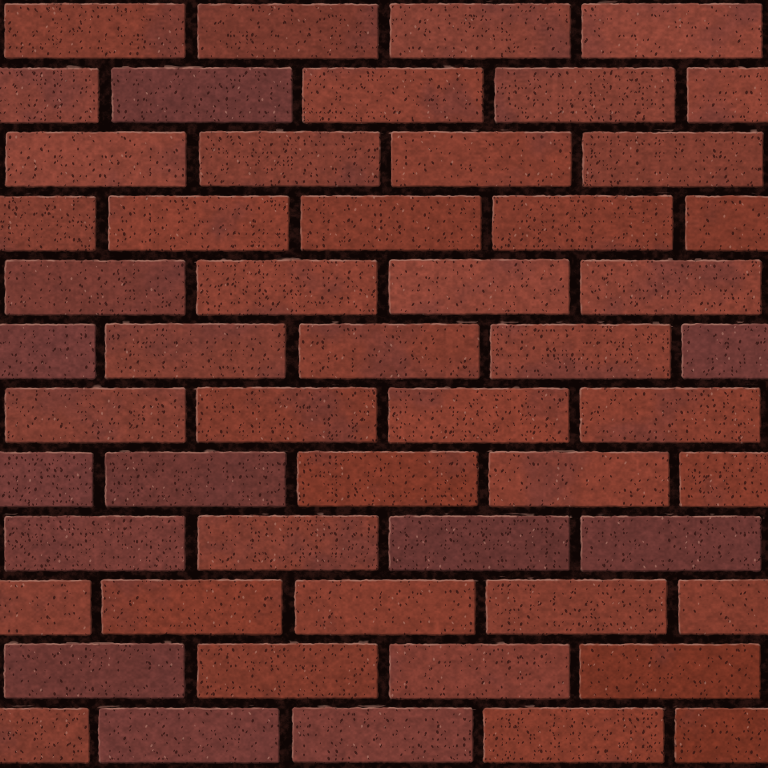
Give the GLSL for this texture, as a Shadertoy shader.

```glsl
// Running-bond brick wall: 4 bricks across and 12 courses down, in dark recessed mortar.
// Each brick is a rounded-box distance with a noisy edge, its own fired tone,
// pits, pale grit and a chipped light rim on the top and left.

const vec2 GRID = vec2(4.0, 12.0);
const vec2 HALF_BRICK = vec2(0.1180, 0.0362);

const vec3 TERRACOTTA = vec3(0.54, 0.275, 0.225);
const vec3 ORANGE = vec3(0.48, 0.205, 0.14);
const vec3 PLUM = vec3(0.405, 0.215, 0.20);
const vec3 RIM = vec3(0.66, 0.46, 0.40);
const vec3 PIT = vec3(0.17, 0.07, 0.06);
const vec3 MORTAR_DARK = vec3(0.055, 0.02, 0.015);
const vec3 MORTAR_LIGHT = vec3(0.16, 0.075, 0.06);

float hash(vec2 p) {
    return fract(sin(dot(p, vec2(127.1, 311.7))) * 43758.5453);
}

vec2 hash2(vec2 p) {
    return vec2(hash(p), hash(p + 37.3));
}

float noise(vec2 p) {
    vec2 i = floor(p), f = fract(p);
    f = f * f * (3.0 - 2.0 * f);
    return mix(mix(hash(i), hash(i + vec2(1, 0)), f.x),
               mix(hash(i + vec2(0, 1)), hash(i + vec2(1, 1)), f.x), f.y);
}

float fbm(vec2 p) {
    float sum = 0.0, weight = 0.5;
    for (int i = 0; i < 4; i++) {
        sum += weight * noise(p);
        p = p * 2.03 + 17.0;
        weight *= 0.5;
    }
    return sum / 0.9375;
}

float roundedBox(vec2 p, vec2 halfSize, float radius) {
    vec2 q = abs(p) - halfSize + radius;
    return length(max(q, 0.0)) + min(max(q.x, q.y), 0.0) - radius;
}

// Scattered blobs, one candidate per cell; density is the share of cells filled.
float specks(vec2 p, float cells, float density, float maxRadius, float pixel) {
    vec2 g = p * cells, id = floor(g);
    float r = maxRadius * mix(0.4, 1.0, hash(id + 5.7));
    vec2 offset = fract(g) - mix(vec2(0.35), vec2(0.65), hash2(id + 11.0));
    offset.x += offset.y * (hash(id + 23.0) - 0.5);
    float soft = pixel * cells * 0.7;
    float blob = 1.0 - smoothstep(r - soft, r + soft, length(offset * vec2(1.2, 0.85)));
    return blob * step(1.0 - density, hash(id + 2.9));
}

// Tone of one brick: warmer toward the lower right, some bricks plum.
vec3 brickTone(vec2 id, vec2 uv) {
    float warmth = 0.35 + 0.35 * (uv.x - uv.y) + 0.5 * (hash(id + 3.1) - 0.5);
    vec3 tone = mix(TERRACOTTA, ORANGE, clamp(warmth + 0.15, 0.0, 1.0));
    float plum = smoothstep(0.62, 0.82, hash(id + 8.4));
    return mix(tone, PLUM, plum * 0.9) * mix(0.93, 1.06, hash(id + 14.2));
}

vec3 brickFace(vec2 id, vec2 uv, float pixel) {
    vec3 color = brickTone(id, uv);
    float patches = fbm(uv * 14.0 + id * 3.0);
    color = mix(color, PLUM, 0.5 * smoothstep(0.5, 0.8, patches));
    color *= 0.86 + 0.28 * fbm(uv * vec2(130.0, 160.0));
    color *= 0.94 + 0.12 * noise(uv * 330.0);
    float wear = mix(0.10, 0.30, hash(id + 6.6));
    float pits = max(specks(uv, 120.0, wear, 0.24, pixel),
                     specks(uv + 0.37, 190.0, wear, 0.27, pixel));
    color = mix(color, PIT, 0.75 * pits);
    float grit = specks(uv + 0.71, 125.0, 0.08, 0.20, pixel);
    return mix(color, RIM, 0.65 * grit);
}

vec3 mortar(vec2 uv) {
    float grain = fbm(uv * 150.0);
    return mix(MORTAR_DARK, MORTAR_LIGHT, smoothstep(0.35, 0.85, grain));
}

void mainImage(out vec4 fragColor, in vec2 fragCoord) {
    vec2 uv = fragCoord / iResolution.xy;
    float pixel = 1.0 / min(iResolution.x, iResolution.y);

    // Brick cell; alternate courses, counted from the top, shift by about half.
    float row = floor((1.0 - uv.y) * GRID.y);
    float shift = mod(row, 2.0) * mix(0.138, 0.122, row / GRID.y);
    shift += 0.003 * (hash(vec2(row, 4.0)) - 0.5);
    float column = floor((uv.x - shift) * GRID.x);
    vec2 id = vec2(column, row);
    vec2 center = vec2((column + 0.5) / GRID.x + shift, 1.0 - (row + 0.49) / GRID.y);
    vec2 jitter = (hash2(id + 31.0) - 0.5) * vec2(0.003, 0.0012);
    vec2 p = uv - center - jitter;

    // Irregular brick outline.
    float rough = 0.0022 * (fbm(uv * 75.0) - 0.5) + 0.0012 * (noise(uv * 260.0) - 0.5);
    float d = roundedBox(p, HALF_BRICK, 0.004) + rough;
    float inside = 1.0 - smoothstep(-0.8 * pixel, 0.8 * pixel, d);

    // Light catches the top and left edges; the bottom and right fall dark.
    vec2 edge = p / HALF_BRICK;
    float lit = max(smoothstep(0.88, 0.96, edge.y), 0.75 * smoothstep(0.96, 0.985, -edge.x));
    float shaded = max(smoothstep(0.88, 1.0, -edge.y), smoothstep(0.965, 1.0, edge.x));
    float band = smoothstep(-0.0035, -0.0010, d);
    float chips = smoothstep(0.25, 0.65, noise(uv * vec2(90.0, 120.0) + id));
    vec3 face = brickFace(id, uv, pixel);
    face = mix(face, RIM, band * lit * mix(0.25, 0.85, chips));
    face *= 1.0 - 0.45 * shaded * band;

    // Stray mortar crumbs cling just above the bricks.
    float crumbs = smoothstep(0.80, 0.90, noise(uv * vec2(55.0, 160.0) + 9.0));
    crumbs *= smoothstep(0.0045, 0.001, d) * step(0.9, edge.y);
    vec3 joint = mix(mortar(uv), RIM * 0.8, 0.7 * crumbs);

    fragColor = vec4(mix(joint, face, inside), 1.0);
}
```
